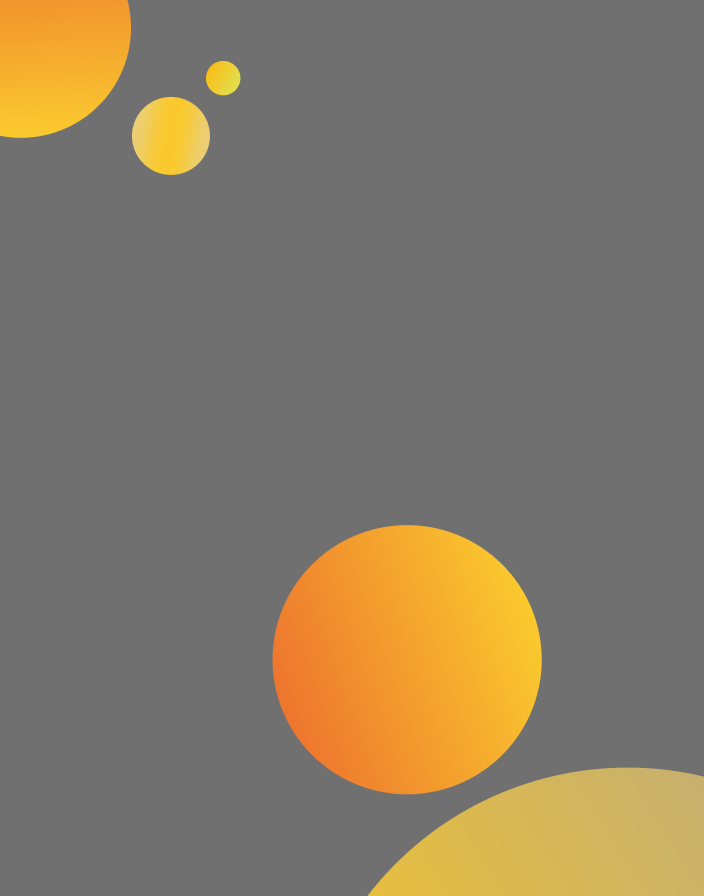
Write a Shadertoy shader that draws this background.

```glsl
// Five gradient discs in orange, gold and sand on a flat grey ground.

// Colours
const vec3 GREY   = vec3(0.44);
const vec3 ORANGE = vec3(0.93, 0.46, 0.18);
const vec3 GOLD   = vec3(0.98, 0.79, 0.18);
const vec3 AMBER  = vec3(0.98, 0.74, 0.10);
const vec3 LIME   = vec3(0.88, 0.88, 0.30);
const vec3 CREAM  = vec3(0.92, 0.81, 0.46);
const vec3 HONEY  = vec3(0.98, 0.78, 0.13);
const vec3 SAND   = vec3(0.745, 0.675, 0.485);

// Discs: centre x, centre y, radius, in canvas heights
const vec3 CORNER_DISC = vec3(0.0234, 0.9690, 0.1228);
const vec3 TINY_DISC   = vec3(0.2491, 0.9128, 0.0192);
const vec3 SMALL_DISC  = vec3(0.1908, 0.8483, 0.0435);
const vec3 MAIN_DISC   = vec3(0.4544, 0.2637, 0.1502);
const vec3 HILL_DISC   = vec3(0.7005, -0.2227, 0.3660);

// Gradient directions, from the first colour to the last
const vec2 CORNER_DIR = vec2(0.05, -1.0);
const vec2 TINY_DIR   = vec2(0.87, -0.50);
const vec2 SMALL_DIR  = vec2(0.985, -0.17);
const vec2 MAIN_DIR   = vec2(0.94, 0.34);
const vec2 HILL_DIR   = vec2(0.85, 0.53);

// Position along the gradient: 0 at one rim, 1 at the opposite rim
float along(vec2 p, vec3 disc, vec2 dir) {
    return clamp(0.5 + 0.5 * dot(p - disc.xy, dir) / disc.z, 0.0, 1.0);
}

// Smooth coverage of a disc, one pixel wide at the rim
float coverage(vec2 p, vec3 disc) {
    float signedDist = length(p - disc.xy) - disc.z;
    return clamp(0.5 - signedDist * iResolution.y, 0.0, 1.0);
}

// Lay a two-colour disc over the colour below
vec3 paintDisc(vec3 below, vec2 p, vec3 disc, vec2 dir, vec3 first, vec3 last) {
    vec3 fill = mix(first, last, along(p, disc, dir));
    return mix(below, fill, coverage(p, disc));
}

void mainImage(out vec4 fragColor, in vec2 fragCoord) {
    vec2 p = fragCoord / iResolution.y;
    vec3 color = GREY;

    // Upper left group
    color = paintDisc(color, p, CORNER_DISC, CORNER_DIR, ORANGE, GOLD);
    color = paintDisc(color, p, TINY_DISC, TINY_DIR, AMBER, LIME);

    // Gold band that fades to cream on both sides
    float offCentre = abs(2.0 * along(p, SMALL_DISC, SMALL_DIR) - 1.0);
    vec3 band = mix(GOLD, CREAM, smoothstep(0.1, 1.0, offCentre));
    color = mix(color, band, coverage(p, SMALL_DISC));

    // Lower right group
    color = paintDisc(color, p, HILL_DISC, HILL_DIR, HONEY, SAND);
    color = paintDisc(color, p, MAIN_DISC, MAIN_DIR, ORANGE, GOLD);

    fragColor = vec4(color, 1.0);
}
```
